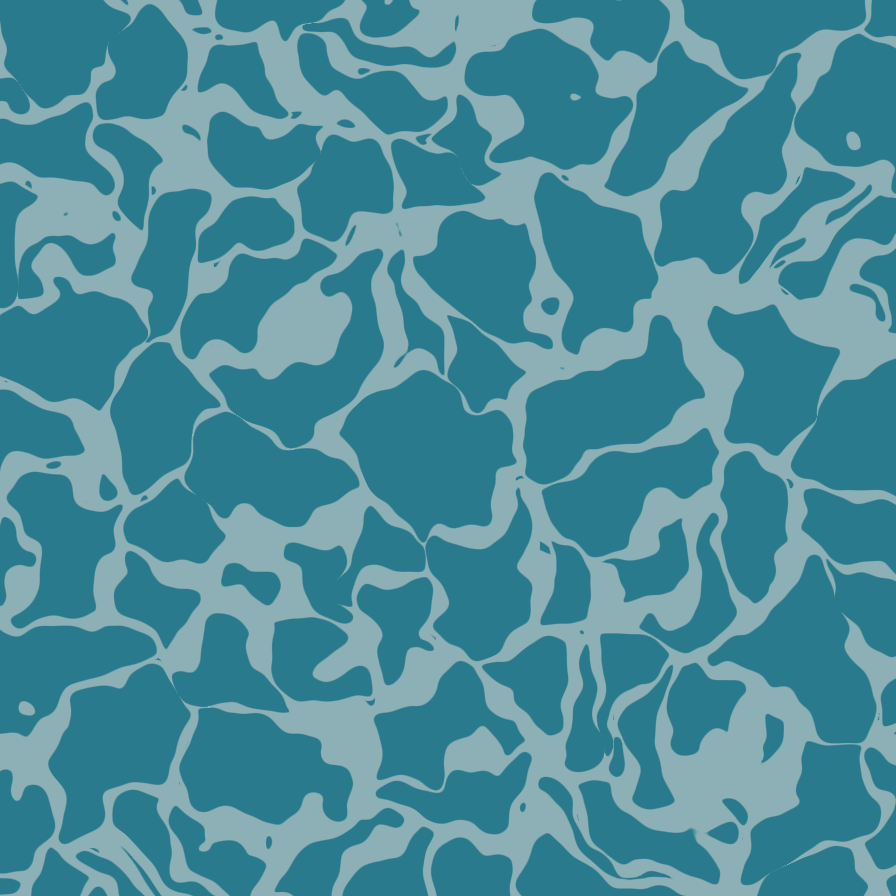
Give the GLSL for this texture, as a WebGL 2 fragment shader.

```glsl
#version 300 es
precision highp float;
// Flat two-tone water caustics: a warped, uneven web of pale light over teal.

uniform vec2 u_resolution;
out vec4 fragColor;

const vec3 WATER = vec3(0.16, 0.48, 0.55);
const vec3 LIGHT = vec3(0.55, 0.69, 0.71);

const float CELLS = 6.3;          // seed grid squares across the canvas
const int SEEDS = 3;              // most seeds in one grid square
const float CLUSTER = 0.36;       // chance that a square holds all its seeds
const float ROUNDING = 0.004;     // softness of cell corners
const float HALF_WIDTH = 0.0090;  // mean half width of a strand
const float SWELL = 0.020;        // slow change of strand width
const float BULGE = 0.030;        // extra width in a few thick patches
const float RIPPLE = 0.015;       // fine change of strand width
const float HOLE_GRID = 16.0;     // possible holes across the canvas
const float HOLE_CHANCE = 0.4;
const float HOLE_RIM = 0.006;     // light kept around each hole

// Integer hash giving two values in 0..1.
vec2 hash2(vec2 cell, int salt) {
    uvec2 v = uvec2(ivec2(cell) + ivec2(salt * 131, salt * 57));
    v = v * 1664525u + 1013904223u;
    v.x += v.y * 1664525u;
    v.y += v.x * 1664525u;
    v ^= v >> 16u;
    v.x += v.y * 1664525u;
    v.y += v.x * 1664525u;
    v ^= v >> 16u;
    return vec2(v & 65535u) / 65536.0;
}

float cornerSlope(vec2 cell, vec2 offset, int salt) {
    float angle = 6.28319 * hash2(cell, salt).x;
    return dot(vec2(cos(angle), sin(angle)), offset);
}

// Gradient noise, roughly -0.7..0.7.
float noise(vec2 p, int salt) {
    vec2 i = floor(p), f = p - i;
    vec2 u = f * f * f * (f * (f * 6.0 - 15.0) + 10.0);
    vec2 e = vec2(1.0, 0.0);
    float low = mix(cornerSlope(i, f, salt), cornerSlope(i + e, f - e, salt), u.x);
    float high = mix(cornerSlope(i + e.yx, f - e.yx, salt),
                     cornerSlope(i + 1.0, f - 1.0, salt), u.x);
    return mix(low, high, u.y);
}

vec2 noise2(vec2 p, int salt) {
    return vec2(noise(p, salt), noise(p, salt + 1));
}

vec2 warp(vec2 p) {
    return p + 0.080 * noise2(p * 6.0, 1)
             + 0.050 * noise2(p * 14.0, 3)
             + 0.013 * noise2(p * 31.0, 5);
}

// Offset from p to a seed; seeds that are absent lie far away.
vec2 seedOffset(vec2 p, vec2 cell, int k) {
    bool absent = k > 0 && hash2(cell, 10).x > CLUSTER;
    return absent ? vec2(99.0) : cell + hash2(cell, 11 + k) - p;
}

// Rounded distance to the nearest cell wall, in canvas units.
float wallDistance(vec2 point) {
    vec2 p = point * CELLS, base = floor(p);
    vec2 nearest = vec2(99.0);
    for (int n = 0; n < 25 * SEEDS; n++) {
        vec2 cell = base + vec2((n / SEEDS) % 5, n / (5 * SEEDS)) - 2.0;
        vec2 s = seedOffset(p, cell, n % SEEDS);
        if (dot(s, s) < dot(nearest, nearest)) nearest = s;
    }
    float sum = 0.0;
    for (int n = 0; n < 25 * SEEDS; n++) {
        vec2 cell = base + vec2((n / SEEDS) % 5, n / (5 * SEEDS)) - 2.0;
        vec2 s = seedOffset(p, cell, n % SEEDS), gap = s - nearest;
        if (s.x > 50.0 || dot(gap, gap) < 1e-6) continue;
        float d = dot(0.5 * (s + nearest), normalize(gap)) / CELLS;
        sum += exp(-d / ROUNDING);
    }
    return -ROUNDING * log(max(sum, 1e-20));
}

// Signed distance to a scattered round hole.
float holeDistance(vec2 point) {
    vec2 p = point * HOLE_GRID, cell = floor(p);
    vec2 pick = hash2(cell, 21);
    if (pick.x > HOLE_CHANCE) return 1.0;
    vec2 center = cell + mix(vec2(0.3), vec2(0.7), hash2(cell, 22));
    return length(p - center) / HOLE_GRID - mix(0.003, 0.010, pick.y);
}

// Positive inside the light, negative in open water.
float lightField(vec2 p) {
    vec2 q = warp(p);
    float slow = noise(p * 7.0, 31);
    float halfWidth = HALF_WIDTH + SWELL * slow + BULGE * slow * slow
                    + RIPPLE * noise(p * 20.0, 32);
    float depth = halfWidth - wallDistance(q);
    return min(depth, max(holeDistance(q), HOLE_RIM - depth));
}

void main() {
    vec2 p = gl_FragCoord.xy / u_resolution.y;
    float field = lightField(p);
    float pixel = 1.0 / u_resolution.y;
    float blur = clamp(fwidth(field), 0.25 * pixel, 2.5 * pixel);
    float light = smoothstep(-0.75, 0.75, field / blur);
    fragColor = vec4(mix(WATER, LIGHT, light), 1.0);
}
```
